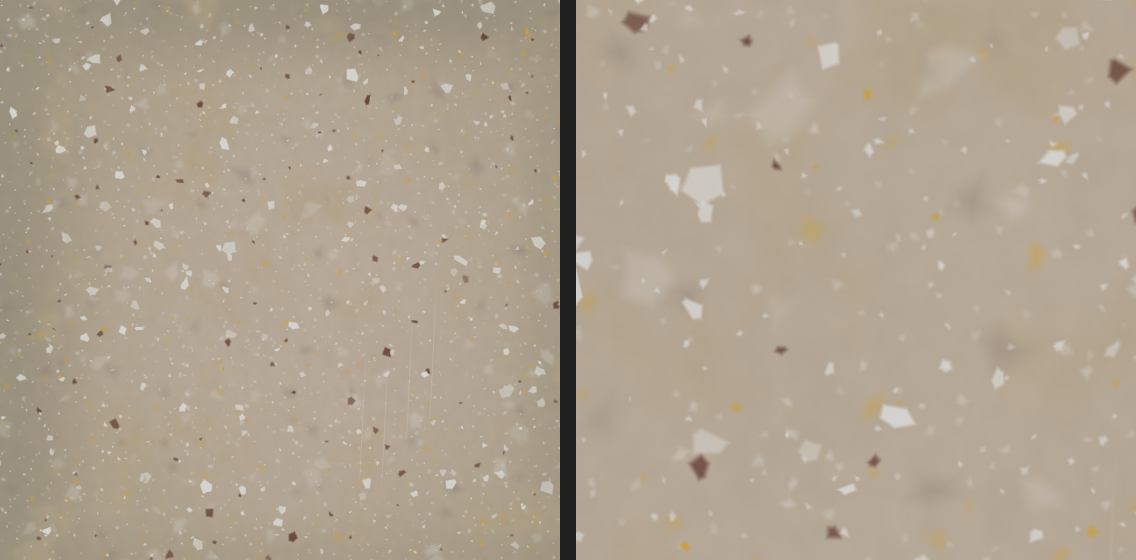
Left, the full canvas; right, a detail of the centre.
Write a three.js fragment shader that draws this texture.

```glsl
// Beige speckled stone composite with white, brown and amber chips.
varying vec2 vUv;

vec3 hash3(vec2 p) {
  vec3 q = fract(p.xyx * vec3(0.1031, 0.1030, 0.0973));
  q += dot(q, q.yxz + 33.33);
  return fract((q.xxy + q.yzz) * q.zyx);
}

// Gradient noise, about -0.7 to 0.7
float corner(vec2 cell, vec2 f, vec2 o) {
  float a = 6.2832 * hash3(cell + o).x;
  return dot(vec2(cos(a), sin(a)), f - o);
}

float noise(vec2 p) {
  vec2 i = floor(p), f = fract(p);
  vec2 u = f * f * f * (f * (f * 6.0 - 15.0) + 10.0);
  return mix(mix(corner(i, f, vec2(0, 0)), corner(i, f, vec2(1, 0)), u.x),
             mix(corner(i, f, vec2(0, 1)), corner(i, f, vec2(1, 1)), u.x), u.y);
}

float fbm(vec2 p) {
  float sum = 0.0, amp = 0.5;
  for (int i = 0; i < 4; i++) {
    sum += amp * noise(p);
    p = p * 2.03 + 17.3;
    amp *= 0.5;
  }
  return sum;
}

// Distance to an irregular five-sided chip
float chip(vec2 p, float radius, vec2 id) {
  vec3 h = hash3(id + 61.7);
  float a = 6.2832 * h.x;
  p = mat2(cos(a), sin(a), -sin(a), cos(a)) * p;
  p.x *= mix(0.9, 1.7, h.y * h.y);
  float d = -1.0;
  for (int k = 0; k < 5; k++) {
    vec3 s = hash3(id + 7.3 * float(k) + 11.0);
    float b = 1.2566 * (float(k) + 0.7 * (s.x - 0.5));
    d = max(d, dot(p, vec2(cos(b), sin(b))) - radius * mix(0.5, 1.1, s.y));
  }
  return d;
}

// Opacity of one layer of chips scattered on a jittered grid
float chips(vec2 uv, float cells, float density, vec2 radii, float soft, float seed) {
  vec2 base = floor(uv * cells);
  float cover = 0.0;
  for (int y = -1; y <= 1; y++) {
    for (int x = -1; x <= 1; x++) {
      vec2 cell = base + vec2(x, y);
      vec2 id = cell + seed * 37.0;
      vec3 place = hash3(id), look = hash3(id + 191.0);
      float radius = mix(radii.x, radii.y, look.x * look.x);
      float d = chip(uv - (cell + place.xy) / cells, radius, id);
      float alpha = step(place.z, density) * mix(0.4, 1.0, sqrt(look.y));
      cover = max(cover, alpha * (1.0 - smoothstep(-soft, soft, d)));
    }
  }
  return cover;
}

// Faint, nearly upright hairline scratches
float scratches(vec2 uv) {
  float cover = 0.0;
  for (int i = 0; i < 4; i++) {
    vec3 h = hash3(vec2(float(i) * 5.0 + 3.0, 71.0));
    float x = 0.65 + 0.04 * float(i) + 0.05 * (uv.y - 0.3);
    float bottom = 0.08 + 0.15 * h.x;
    float along = smoothstep(bottom, bottom + 0.06, uv.y)
                * (1.0 - smoothstep(bottom + 0.12, bottom + 0.3, uv.y));
    cover = max(cover, along * (1.0 - smoothstep(0.0, 0.0018, abs(uv.x - x))));
  }
  return cover;
}

void main() {
  vec2 uv = vUv;
  vec3 white = vec3(0.84, 0.84, 0.83);
  vec3 brown = vec3(0.35, 0.20, 0.16);
  vec3 amber = vec3(0.79, 0.62, 0.22);
  vec3 mauve = vec3(0.52, 0.46, 0.43);

  // Resin ground: lit centre, cooler and darker rim
  float cloud = fbm(uv * 5.0 + 4.0);
  float glow = 1.0 - smoothstep(0.15, 0.62, length((uv - vec2(0.55, 0.45)) * vec2(1.0, 0.85)) + 0.25 * cloud);
  vec3 color = mix(vec3(0.655, 0.610, 0.530), vec3(0.710, 0.655, 0.585), glow);
  vec2 lower = smoothstep(vec2(0.0), vec2(0.20, 0.10), uv);
  vec2 upper = smoothstep(vec2(0.0), vec2(0.10, 0.16), 1.0 - uv);
  float rim = 1.0 - lower.x * mix(0.7, 1.0, lower.y) * mix(0.6, 1.0, upper.x) * upper.y;
  color = mix(color, vec3(0.580, 0.550, 0.475), 0.75 * rim);
  color = mix(color, vec3(0.69, 0.63, 0.52), 0.6 * smoothstep(0.05, 0.3, fbm(uv * 7.0 + 31.0)));
  color += 0.025 * cloud + 0.022 * fbm(uv * 45.0);

  // Chips sunk below the surface
  color = mix(color, mauve, 0.40 * chips(uv, 11.0, 0.5, vec2(0.004, 0.014), 0.012, 1.0));
  color = mix(color, white, 0.28 * chips(uv, 14.0, 0.5, vec2(0.005, 0.018), 0.006, 2.0));
  color = mix(color, amber, 0.45 * chips(uv, 17.0, 0.5, vec2(0.002, 0.007), 0.005, 3.0));
  color = mix(color, white, 0.45 * chips(uv, 38.0, 0.6, vec2(0.001, 0.004), 0.0025, 4.0));

  // Chips at the surface
  color = mix(color, amber, 0.85 * chips(uv, 16.0, 0.4, vec2(0.0015, 0.0045), 0.002, 5.0));
  color = mix(color, brown, 0.80 * chips(uv, 14.0, 0.5, vec2(0.002, 0.0085), 0.0022, 6.0));
  color = mix(color, white, 0.80 * chips(uv, 42.0, 0.55, vec2(0.0012, 0.003), 0.0014, 7.0));
  color = mix(color, white, 0.92 * chips(uv, 15.0, 0.55, vec2(0.003, 0.008), 0.0016, 8.0));
  color = mix(color, white, 0.95 * chips(uv, 12.0, 0.5, vec2(0.006, 0.0135), 0.0017, 9.0));

  color = mix(color, white, 0.22 * scratches(uv));
  gl_FragColor = vec4(color, 1.0);
}
```
